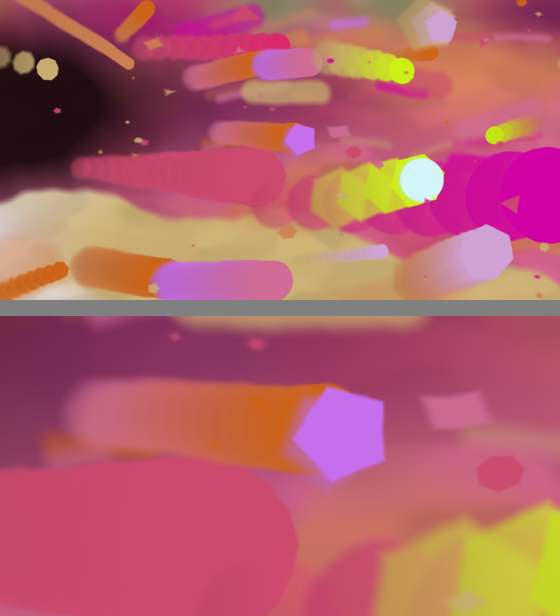
Top: the whole. Bottom: its middle third, enlarged.
Write a Shadertoy shader that draws this background.

```glsl
#define SOFT_DAUBS 34
#define SPECKS 46
#define HAZE_SCALE vec2(3.2, 6.5)
#define SCALLOP 0.09
#define EDGE_SOFT 0.012
#define EDGE_SHARP 0.003
#define TAU 6.28318

const vec3 ROSE = vec3(.80, .29, .43), SAND = vec3(.78, .67, .44), AMBER = vec3(.80, .50, .32);
const vec3 MAGENTA = vec3(.82, .0, .64), DARK = vec3(.13, .05, .07), LIME = vec3(.80, .94, .08);
const vec3 VIOLET = vec3(.78, .43, .93), ORANGE = vec3(.80, .39, .09), CREAM = vec3(.84, .81, .83);
const vec3 PINK = vec3(.85, .17, .42), LILAC = vec3(.81, .63, .83), ICE = vec3(.83, .96, .97);
const vec3 PLUM = vec3(.46, .14, .33), MOSS = vec3(.50, .55, .39), MAUVE = vec3(.81, .42, .58);

vec4 hash4(vec2 s) {
    vec4 q = fract(s.xyxy * vec4(.1031, .1030, .0973, .1099) + .17);
    q += dot(q, q.wzxy + 33.33);
    return fract((q.xxyz + q.yzzw) * q.zywx);
}

// Cellular noise blended between neighbouring cells
vec2 softCells(vec2 p) {
    vec2 cell = floor(p), sum = vec2(0);
    float total = 0.;
    for (int y = -1; y <= 1; y++)
    for (int x = -1; x <= 1; x++) {
        vec2 id = cell + vec2(x, y);
        vec4 h = hash4(id + 40.);
        vec2 d = p - id - h.xy;
        float w = exp(-7. * dot(d, d));
        sum += w * h.zw;
        total += w;
    }
    return sum / total;
}

vec2 wobble(vec2 p) {
    return sin(p.yx * 9. + vec2(0, 2)) * .6 + sin(p.yx * 23. + p * 7.) * .3 + sin(p.yx * 61. + p * 17.) * .1;
}

vec3 paint(float k) {
    if (k < .30) return ROSE;
    if (k < .50) return AMBER;
    if (k < .64) return MAUVE;
    if (k < .76) return SAND;
    if (k < .85) return ORANGE;
    if (k < .93) return VIOLET;
    return MAGENTA;
}

float polygonDist(vec2 d, float r, float sides, float turn) {
    float a = atan(d.y, d.x) + turn, seg = TAU / sides;
    return cos(floor(.5 + a / seg) * seg - a) * length(d) - r;
}

float capsuleDist(vec2 p, vec2 a, vec2 b, float r) {
    vec2 d = b - a;
    return length(p - a - d * clamp(dot(p - a, d) / dot(d, d), 0., 1.)) - r;
}

float spot(vec2 p, vec2 center, vec2 size) {
    vec2 d = (p - center) / size;
    return exp(-dot(d, d));
}

// Brush drag: overlapping stamps from line.xy to line.zw, sharpening toward the end
void stroke(inout vec3 col, vec2 p, vec4 line, vec2 radii, vec3 c0, vec3 c1, int count, float sides) {
    vec2 dir = normalize(line.zw - line.xy);
    for (int i = 0; i < count; i++) {
        float t = float(i) / float(count - 1), r = mix(radii.x, radii.y, t);
        vec2 d = p - mix(line.xy, line.zw, t);
        float dist = polygonDist(d, r, sides, .2 * t + line.x);
        float edge = mix(EDGE_SOFT, EDGE_SHARP, t);
        float lit = 1. + SCALLOP * (1. - t * t) * clamp(dot(d, dir) / r, -1., 1.);
        col = mix(col, mix(c0, c1, t) * lit, smoothstep(edge, -edge, dist) * mix(.6, 1., t));
    }
}

vec3 background(vec2 p) {
    vec2 q = p + .025 * wobble(p), n = softCells(q * HAZE_SCALE), fine = softCells(q * HAZE_SCALE * 2.3);
    vec3 col = mix(ROSE, MAUVE, n.x);
    col = mix(col, AMBER, smoothstep(.45, .8, n.y) * .7);
    col = mix(col, AMBER * 1.05, spot(q, vec2(1.5, .78), vec2(.45, .2)) * .85);
    col = mix(col, PLUM, spot(q, vec2(.75, .68), vec2(.5, .2)) * .85);
    col = mix(col, PLUM, spot(q, vec2(1.85, .95), vec2(.28, .12)));
    col = mix(col, MOSS, max(spot(q, vec2(.93, .97), vec2(.2, .09)), spot(q, vec2(1.32, 1.), vec2(.22, .09))) * .85);
    col = mix(col, DARK, clamp(1.5 * spot(q, vec2(.05, .64), vec2(.42, .28)), 0., 1.));
    col = mix(col, MAGENTA * .75, spot(q, vec2(.5, .93), vec2(.22, .1)) * .65);
    // Pale ground
    float top = .34 - .09 * p.x * p.x + .025 * sin(p.x * 8.);
    vec3 ground = mix(CREAM, SAND, smoothstep(.0, .55, q.x + .3 * n.x - .1));
    ground = mix(ground, AMBER, smoothstep(.5, .9, n.y) * .5);
    col = mix(col, ground, smoothstep(.018, -.018, q.y - top));
    return col * (.95 + .1 * fine.x);
}

void mainImage(out vec4 fragColor, in vec2 fragCoord) {
    vec2 p = fragCoord / iResolution.y;
    vec3 col = background(p);
    vec2 w = p + .003 * wobble(p * 3.);

    // Blurred daubs
    for (int i = 0; i < SOFT_DAUBS; i++) {
        vec4 h = hash4(vec2(i, 7)), k = hash4(vec2(i, 23));
        vec2 a = vec2(.6 + 1.3 * h.x, .34 + .58 * h.y);
        vec2 b = a + (.04 + .24 * h.z) * vec2(1, .5 * (h.w - .4));
        float d = capsuleDist(w, a, b, mix(.012, .045, k.x * k.x));
        col = mix(col, paint(k.y), smoothstep(.014, -.014, d) * (.3 + .5 * k.z));
    }

    // Upper strokes
    stroke(col, w, vec4(.05, 1.03, .43, .79), vec2(.026, .02), AMBER, AMBER, 28, 24.);
    stroke(col, w, vec4(.40, .88, .49, .97), vec2(.022, .029), AMBER, ORANGE, 12, 24.);
    stroke(col, w, vec4(.0, .81, .16, .77), vec2(.035, .036), SAND, SAND, 3, 9.);
    stroke(col, w, vec4(.48, .84, .92, .845), vec2(.04, .046), ROSE, PINK, 10, 18.);
    stroke(col, w, vec4(.65, .74, .87, .79), vec2(.04, .043), MAUVE, ORANGE, 16, 20.);
    stroke(col, w, vec4(.885, .785, 1.03, .79), vec2(.047), VIOLET, MAUVE, 20, 24.);
    stroke(col, w, vec4(1.3, .815, 1.435, .825), vec2(.018, .026), AMBER, ORANGE, 12, 24.);
    stroke(col, w, vec4(1.1, .81, 1.34, .765), vec2(.058, .043), SAND, LIME, 6, 12.);
    stroke(col, w, vec4(1.42, .92, 1.47, .91), vec2(.08, .046), SAND, LILAC, 3, 5.);
    // Middle strokes
    stroke(col, w, vec4(.27, .44, .85, .41), vec2(.035, .1), ROSE, ROSE, 15, 18.);
    stroke(col, w, vec4(.73, .56, .98, .54), vec2(.035, .05), MAUVE, ORANGE, 14, 20.);
    stroke(col, w, vec4(.99, .53, 1.005, .535), vec2(.045), VIOLET, VIOLET, 2, 5.);
    stroke(col, w, vec4(1.77, .58, 1.65, .55), vec2(.035, .03), AMBER, LIME * .95, 5, 14.);
    stroke(col, w, vec4(.92, .32, 1.83, .35), vec2(.08, .16), ROSE, MAGENTA, 8, 22.);
    stroke(col, w, vec4(1.13, .34, 1.39, .4), vec2(.09, .08), mix(SAND, LIME, .5), LIME, 4, 6.);
    stroke(col, p, vec4(1.4, .4, 1.407, .4), vec2(.072), ICE, ICE, 2, 30.);
    // Lower strokes
    stroke(col, w, vec4(.0, .02, .2, .1), vec2(.035, .028), ORANGE, ORANGE, 8, 7.);
    stroke(col, w, vec4(.3, .11, .55, .07), vec2(.066), AMBER, ORANGE, 18, 12.);
    stroke(col, w, vec4(.57, .055, .91, .065), vec2(.068), VIOLET, MAUVE, 28, 26.);
    stroke(col, w, vec4(1.4, .07, 1.62, .16), vec2(.085), AMBER, LILAC, 10, 7.);
    stroke(col, w, vec4(1.0, .135, 1.27, .16), vec2(.018, .024), SAND, LILAC, 14, 16.);

    // Crisp chips and specks
    for (int i = 0; i < SPECKS; i++) {
        vec4 h = hash4(vec2(i, 61)), k = hash4(vec2(i, 89));
        vec2 d = (w - h.xy * vec2(1.87, 1)) * vec2(mix(.5, 1., k.w), 1);
        float r = mix(.003, .022, h.z * h.z * h.z), edge = mix(.002, .006, k.z);
        float dist = polygonDist(d, r, 3. + floor(5. * k.x), TAU * h.w);
        col = mix(col, paint(k.y), .9 * smoothstep(edge, -edge, dist));
    }
    fragColor = vec4(col, 1);
}
```
